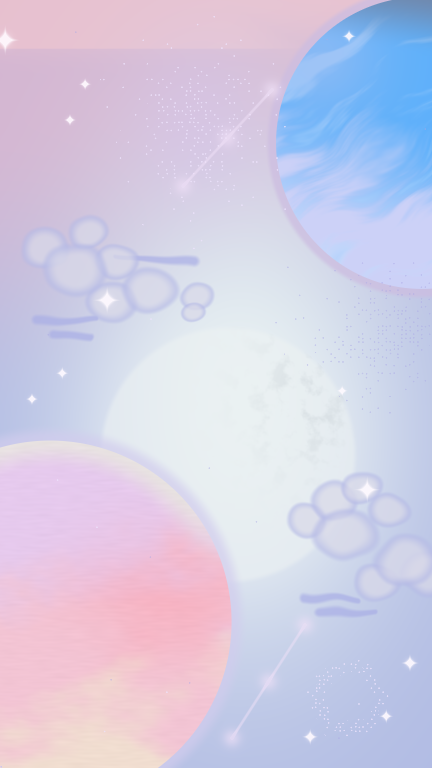
Write a Shadertoy shader that draws this background.

```glsl
vec3 color;

void paint(vec3 tint, float alpha) { color = mix(color, tint, alpha); }

vec2 hash2(vec2 p) {
  vec3 q = fract(p.xyx * vec3(.1031, .103, .0973));
  q += dot(q, q.yzx + 33.33);
  return fract((q.xx + q.yz) * q.zy);
}

float slope(vec2 cell, vec2 f, vec2 corner) {
  return dot(hash2(cell + corner) * 2. - 1., f - corner);
}

float noise(vec2 p) {
  vec2 i = floor(p), f = fract(p), u = f * f * (3. - 2. * f), e = vec2(0, 1);
  return mix(mix(slope(i, f, e.xx), slope(i, f, e.yx), u.x),
             mix(slope(i, f, e.xy), slope(i, f, e.yy), u.x), u.y);
}

float fbm(vec2 p) {
  float sum = 0.;
  for (float amp = 1.; amp > .1; amp *= .5) {
    sum += amp * noise(p);
    p = p * 2.03 + 17.;
  }
  return sum;
}

float fill(float d) { return clamp(.5 - d * iResolution.x, 0., 1.); }

float bell(vec2 p, vec2 center, vec2 size) {
  vec2 q = (p - center) / size;
  return exp(-dot(q, q));
}

float segment(vec2 p, vec2 a, vec2 b) {
  vec2 ab = b - a;
  return length(p - a - ab * clamp(dot(p - a, ab) / dot(ab, ab), 0., 1.));
}

float sparkle(vec2 p, vec3 star) {
  vec2 q = abs(p - star.xy) / star.z;
  float rays = 1. - smoothstep(.6, 1.05, sqrt(q.x) + sqrt(q.y));
  return min(1., rays + .55 * exp(-9. * dot(q, q)));
}

void constellation(vec2 p, vec2 a, vec2 b) {
  float glow = .5 - .5 * smoothstep(.001, .005, segment(p, a, b));
  for (float t = 0.; t < 1.1; t += .5) glow += .6 * bell(p, mix(a, b, t), vec2(.02));
  paint(vec3(.94, .88, .97), min(glow, .7));
}

void mainImage(out vec4 fragColor, in vec2 fragCoord) {
  vec2 p = fragCoord / iResolution.x;

  // Sky, top band and central glow
  color = mix(vec3(.69, .73, .89), vec3(.83, .71, .82), smoothstep(.75, 1.5, p.y - .2 * p.x));
  float band = smoothstep(1.662, 1.667, p.y) * (1. - smoothstep(.5, .85, p.x));
  paint(vec3(.92, .76, .81), .85 * max(band, smoothstep(1.6, 1.78, p.y)));
  paint(vec3(.89, .93, .94), bell(p, vec2(.56, .85), vec2(.37, .62)));
  paint(vec3(.83, .76, .92), .45 * bell(p, vec2(.46, 1.48), vec2(.16, .2)));

  // Moon
  float moon = length(p - vec2(.528, .725)) - .298;
  paint(vec3(.93, .95, .96), .35 * exp(-8. * max(moon, 0.)));
  paint(vec3(.93, .95, .95), .55 - .55 * smoothstep(-.012, .004, moon));
  float craters = smoothstep(-.05, .45, fbm(p * 24.)) * bell(p, vec2(.72, .85), vec2(.13, .16));
  paint(vec3(.8, .83, .85), .55 * craters * fill(moon));

  // Blue planet with brushed streaks
  vec2 b = p - vec2(.977, 1.447);
  float blue = length(b) - .338;
  paint(vec3(.8, .74, .88), .75 - .75 * smoothstep(.012, .026, blue));
  vec2 s = mat2(.85, -.53, .53, .85) * b;
  float streak = fbm(vec2(s.x * 4., s.y * 20. + 2. * noise(b * 6.)));
  vec3 surface = mix(vec3(.8, .82, .97), vec3(.37, .69, .98),
    smoothstep(-.25, .05, b.y + .3 * b.x + .22 * streak));
  surface = mix(surface, vec3(.76, .86, .99), .6 * smoothstep(.05, .6, streak));
  surface = mix(surface, vec3(.63, .75, .95), .6 * bell(b, vec2(-.24, .2), vec2(.15)));
  surface = mix(surface, vec3(.44, .53, .67), smoothstep(.2, .36, b.y + .15 * b.x));
  paint(surface, fill(blue));

  // Pink planet with marbled colours
  vec2 k = p - vec2(.116, .338);
  float pink = length(k) - .42, marble = fbm(k * vec2(4, 6) + 3.);
  paint(vec3(.82, .8, .93), .7 - .7 * smoothstep(.005, .04, pink));
  surface = mix(vec3(.95, .77, .83), vec3(.9, .79, .93), smoothstep(0., .2, k.y + .2 * marble));
  surface = mix(surface, vec3(.97, .69, .75), .85 * bell(k + .08 * marble, vec2(.27, .05), vec2(.2, .13)));
  surface = mix(surface, vec3(.94, .89, .81), .8 * smoothstep(.1, .33, .25 * marble - k.y));
  surface = mix(surface, vec3(.91, .91, .87), .8 * smoothstep(-.07, 0., pink) * smoothstep(.1, .3, k.y));
  paint(surface + .02 * noise(p * vec2(25, 160)), fill(pink));

  // Wisps, then cloud lobes with periwinkle rims
  vec2 w = p + .012 * vec2(noise(p * 14.), noise(p * 14. + 40.));
  vec4 wisps[5] = vec4[5](vec4(.45, 1.171, .27, 1.18), vec4(.085, 1.035, .22, 1.04),
    vec4(.125, 1.005, .21, .997), vec4(.7, .396, .83, .39), vec4(.74, .362, .87, .36));
  for (int i = 0; i < 5; i++) {
    float d = segment(w, wisps[i].xy, wisps[i].zw) / (.014 - .06 * length(w - wisps[i].xy) * .8);
    paint(vec3(.66, .68, .9), d < 0. ? 0. : .7 - .7 * smoothstep(.3, 1.2, d));
  }
  vec3 lobes[16] = vec3[16](vec3(.104, 1.2, .052), vec3(.204, 1.241, .046),
    vec3(.255, 1.079, .055), vec3(.273, 1.17, .045), vec3(.347, 1.105, .06),
    vec3(.174, 1.155, .07), vec3(.455, 1.092, .038), vec3(.45, 1.053, .028),
    vec3(.71, .574, .045), vec3(.775, .62, .052), vec3(.838, .65, .045), vec3(.9, .595, .045),
    vec3(.875, .43, .05), vec3(.99, .45, .06), vec3(.938, .48, .068), vec3(.8, .54, .07));
  for (int i = 0; i < 16; i++) {
    float d = length((w - lobes[i].xy) * vec2(.9, 1.1)) / lobes[i].z;
    paint(mix(vec3(.85, .85, .91), vec3(.7, .72, .9), smoothstep(.5, 1., d)),
      .72 - .72 * smoothstep(.82, 1.06, d));
  }

  // Dust patches and wreath
  vec2 jitter = hash2(floor(p * 110.));
  float speck = 1. - smoothstep(.1, .32, length(fract(p * 110.) - .3 - .4 * jitter));
  float wreath = exp(-pow((length(p - vec2(.806, .164)) - .073) / .012, 2.));
  float dust = .4 * bell(p, vec2(.46, 1.49), vec2(.12, .14)) + .7 * wreath;
  paint(vec3(.93, .89, .99), .75 * speck * step(jitter.y, dust));
  float violet = .5 * bell(p, vec2(.92, 1.01), vec2(.13, .1));
  paint(vec3(.67, .66, .9), .45 * speck * step(jitter.x, violet));

  // Constellations and stars
  constellation(p, vec2(.424, 1.347), vec2(.63, 1.57));
  constellation(p, vec2(.537, .069), vec2(.706, .331));
  vec3 stars[12] = vec3[12](vec3(.248, 1.083, .042), vec3(.85, .644, .04), vec3(.012, 1.685, .045),
    vec3(.162, 1.5, .022), vec3(.197, 1.583, .022), vec3(.144, .914, .022), vec3(.074, .854, .022),
    vec3(.792, .873, .02), vec3(.949, .243, .03), vec3(.894, .12, .024),
    vec3(.718, .072, .027), vec3(.808, 1.694, .024));
  float light = 0.;
  for (int i = 0; i < 12; i++) light = max(light, sparkle(p, stars[i]));
  paint(vec3(1, .98, 1), .9 * light);
  fragColor = vec4(color, 1);
}
```
